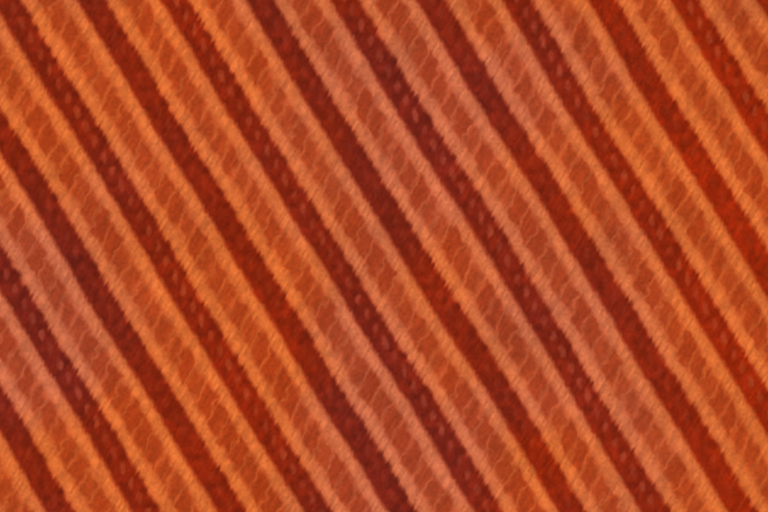
Reproduce this texture procedurally as a WebGL 1 fragment shader.

```glsl
precision highp float;
uniform vec2 u_resolution;

// Layout, in units of the canvas height
const float SLOPE = 0.61;           // sideways drift of a ridge per unit of fall
const float PERIOD = 0.166;         // horizontal distance between grooves
const float FIRST_GROOVE = 0.010;   // where a groove meets the top edge
const float DASH_PITCH = 0.040;
const float BEAD_PITCH = 0.034;
const float STITCH_LEAN = 0.54;
const float WOBBLE = 0.010;

// Widths, as fractions of one period
const float GROOVE_HALF = 0.165;
const float DASH_HALF = 0.135;
const float EDGE_SOFT = 0.045;

const vec3 CREST = vec3(0.83, 0.46, 0.26);
const vec3 FLANK = vec3(0.76, 0.38, 0.21);
const vec3 DASH = vec3(0.64, 0.25, 0.115);
const vec3 GROOVE_BROWN = vec3(0.48, 0.145, 0.08);
const vec3 GROOVE_RED = vec3(0.57, 0.16, 0.055);
const vec3 BEAD = vec3(0.64, 0.27, 0.17);
const vec3 WARM_TINT = vec3(1.04, 0.95, 0.78);
const vec3 ROSE_TINT = vec3(0.98, 0.95, 1.12);

float hash(vec2 p) {
  vec3 q = fract(vec3(p.xyx) * 0.1031);
  q += dot(q, q.yzx + 33.33);
  return fract((q.x + q.y) * q.z);
}

float noise(vec2 p) {
  vec2 i = floor(p), f = fract(p);
  f = f * f * (3.0 - 2.0 * f);
  return mix(mix(hash(i), hash(i + vec2(1.0, 0.0)), f.x),
             mix(hash(i + vec2(0.0, 1.0)), hash(i + vec2(1.0, 1.0)), f.x), f.y);
}

float fbm(vec2 p) {
  float sum = 0.0, amp = 0.5;
  for (int i = 0; i < 4; i++) {
    sum += amp * noise(p);
    p = p * 2.03 + 17.3;
    amp *= 0.5;
  }
  return sum;
}

// 1 inside the half width, fading to 0 across a soft edge
float band(float d, float halfWidth, float soft) {
  return 1.0 - smoothstep(halfWidth - soft, halfWidth + soft, abs(d));
}

// Slanted stitches along the middle of a ridge
float dashMask(float across, float along, float ridge, float rough) {
  float lean = across * PERIOD * STITCH_LEAN;
  float t = (along + lean) / DASH_PITCH + hash(vec2(ridge + 40.0, 3.0)) + rough * 0.35;
  float cell = floor(t);
  float chance = hash(vec2(cell + 60.0, ridge + 20.0));
  float stitch = band(fract(t) - 0.5, 0.35 + 0.08 * chance, 0.13);
  float width = DASH_HALF * (0.85 + 0.3 * chance);
  float row = band(across + rough * 0.07, width, EDGE_SOFT);
  return row * mix(0.35, 1.0, stitch) * (0.72 + 0.28 * chance);
}

// Small raised knots along the floor of a groove
float beadMask(float across, float along, float groove, float rough) {
  float t = along / BEAD_PITCH + hash(vec2(groove + 30.0, 9.0)) + rough * 0.3;
  float chance = hash(vec2(floor(t) + 70.0, groove + 50.0));
  vec2 q = vec2((across - 0.02) * PERIOD, (fract(t) - 0.5) * BEAD_PITCH);
  q.y += q.x * 0.6;
  return (1.0 - smoothstep(0.003, 0.014, length(q))) * (0.45 + 0.55 * chance);
}

void main() {
  vec2 p = gl_FragCoord.xy / u_resolution.y;
  vec2 alongDir = normalize(vec2(SLOPE, -1.0));
  float along = dot(p, alongDir);

  // Ridge coordinates: grooves lie on whole numbers
  float bend = (noise(p * 5.0 + 8.0) - 0.5) * WOBBLE;
  float u = (p.x - SLOPE * (1.0 - p.y) - FIRST_GROOVE + bend) / PERIOD;
  float ridge = floor(u);
  float groove = floor(u + 0.5);
  float fromRidge = u - ridge - 0.5;
  float fromGroove = u - groove;

  // Surface noise: lumps, grain and leaning fibres
  float rough = noise(p * 75.0) - 0.5;
  float grain = noise(p * 210.0) - 0.5;
  vec2 fiberAxis = normalize(vec2(0.5, 0.85));
  vec2 fiberPos = vec2(dot(p, vec2(fiberAxis.y, -fiberAxis.x)) * 200.0,
                       dot(p, fiberAxis) * 45.0);
  float fiber = noise(fiberPos + 90.0) - 0.5;
  float patches = fbm(p * 2.6 + 4.0);

  // Light flanks and stitched middle
  float crest = band(abs(fromRidge) - 0.235, 0.06, 0.07);
  vec3 color = mix(FLANK, CREST, crest * (0.8 + 0.5 * fiber));
  color = mix(color, DASH, dashMask(fromRidge, along, ridge, rough));

  // Dark grooves, beaded on every second one
  float beaded = 1.0 - mod(groove, 2.0);
  float redness = clamp((patches - 0.45) * 2.0 + 0.55 * p.x - 0.1, 0.0, 1.0);
  vec3 floorColor = mix(GROOVE_BROWN, GROOVE_RED, redness);
  floorColor *= 1.0 + 0.22 * rough;
  float bead = beadMask(fromGroove, along, groove, rough);
  floorColor = mix(floorColor, BEAD, bead * mix(0.28, 0.9, beaded));
  float edge = fromGroove + fiber * 0.035 + rough * 0.025;
  color = mix(color, floorColor, band(edge, GROOVE_HALF, EDGE_SOFT));

  // Uneven dye and fuzzy pile
  color *= mix(ROSE_TINT, WARM_TINT, smoothstep(0.28, 0.62, patches));
  color *= 1.0 + 0.10 * grain + 0.13 * fiber + 0.12 * (fbm(p * 9.0) - 0.47);
  gl_FragColor = vec4(clamp(color, 0.0, 1.0), 1.0);
}
```
